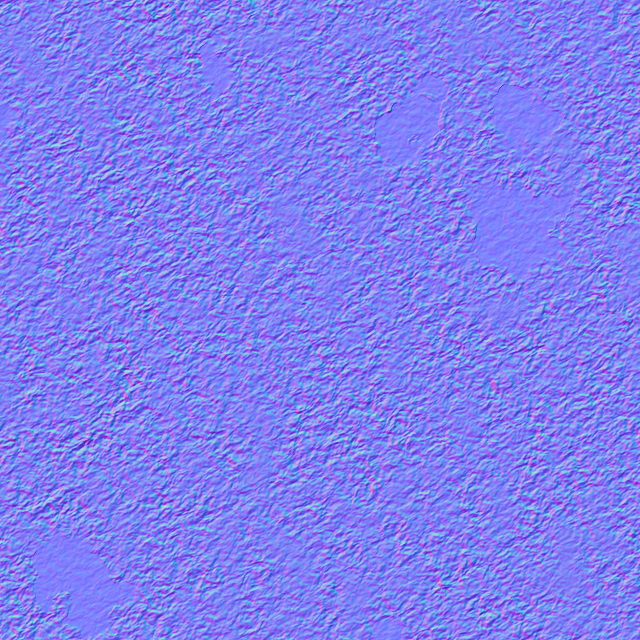
Write a three.js fragment shader that draws this texture map.

```glsl
// Tangent-space normal map of rough, crusty plaster with smooth worn patches.
varying vec2 vUv;

const float SAMPLE_STEP = 0.0008;   // half width of the slope measurement
const float PATCH_GRID = 4.0;       // cells across that may hold a patch
const float PATCH_RISE = 0.0012;    // height of a patch above the grain

float hash(vec2 p, float seed) {
  vec3 q = fract(vec3(p.xyx) * vec3(0.1031, 0.1030, 0.0973) + seed * 0.137);
  q += dot(q, q.yzx + 33.33);
  return fract((q.x + q.y) * q.z);
}

vec2 gradientAt(vec2 cell) {
  float angle = 6.2832 * hash(cell, 1.0);
  return vec2(cos(angle), sin(angle));
}

// Gradient noise, about -0.7 to 0.7
float noise(vec2 p) {
  vec2 i = floor(p);
  vec2 f = p - i;
  vec2 u = f * f * f * (f * (f * 6.0 - 15.0) + 10.0);
  float a = dot(gradientAt(i), f);
  float b = dot(gradientAt(i + vec2(1.0, 0.0)), f - vec2(1.0, 0.0));
  float c = dot(gradientAt(i + vec2(0.0, 1.0)), f - vec2(0.0, 1.0));
  float d = dot(gradientAt(i + 1.0), f - 1.0);
  return mix(mix(a, b, u.x), mix(c, d, u.x), u.y);
}

vec2 noisePair(vec2 p) {
  return vec2(noise(p + 3.1), noise(p + 51.4));
}

vec2 rotate(vec2 p, float angle) {
  float c = cos(angle);
  float s = sin(angle);
  return vec2(c * p.x + s * p.y, c * p.y - s * p.x);
}

// Rounded bumps whose steepness does not depend on their frequency
float bumps(vec2 p, float frequency, float steepness) {
  return noise(p * frequency + frequency) * steepness / frequency;
}

// Flat-topped crumbs with steep sides
float crumbs(vec2 p, float frequency, float steepness) {
  float n = noise(p * frequency + frequency);
  return 0.4 * smoothstep(-0.24, 0.24, n) * steepness / frequency;
}

// Crusty grain, slightly drawn out along a rising diagonal
float grain(vec2 p) {
  vec2 q = rotate(p, 0.55) * vec2(1.0, 1.3);
  q += 0.005 * noisePair(q * 38.0);
  return bumps(q, 40.0, 0.10) + crumbs(q, 68.0, 0.23)
       + bumps(q, 112.0, 0.22) + bumps(q, 182.0, 0.21);
}

// Coarse and medium variation of the grain strength
float roughness(vec2 p) {
  float broad = noise(p * vec2(5.0, 3.5) + 7.3);
  float local = noise(p * 19.0 + 21.7);
  return clamp(1.0 + 0.5 * broad + 0.9 * local, 0.4, 1.7);
}

// Signed distance to the ragged patches, negative inside
float patchDistance(vec2 p) {
  vec2 ragged = 0.07 * noisePair(p * 12.0) + 0.035 * noisePair(p * 31.0)
              + 0.016 * noisePair(p * 75.0);
  vec2 q = (p + ragged) * PATCH_GRID;
  vec2 home = floor(q);
  float nearest = 2.0;
  for (int y = -1; y <= 1; y++) {
    for (int x = -1; x <= 1; x++) {
      vec2 cell = home + vec2(float(x), float(y));
      vec2 center = cell + 0.2 + 0.6 * vec2(hash(cell, 2.0), hash(cell, 3.0));
      float radius = mix(0.1, 0.38, hash(cell, 4.0));
      float absent = step(hash(cell, 5.0), 0.4) * 2.0;
      nearest = min(nearest, length(q - center) - radius + absent);
    }
  }
  return nearest / PATCH_GRID;
}

// 1 on a patch, 0 on the grain; the border is crisp in places, worn in others
float patchCover(vec2 p) {
  float wear = 0.0025 + 0.02 * smoothstep(0.0, 0.4, noise(p * 9.0 + 17.0));
  return 1.0 - smoothstep(-wear, wear, patchDistance(p));
}

float height(vec2 p) {
  float cover = patchCover(p);
  return grain(p) * mix(roughness(p), 0.3, cover) + PATCH_RISE * cover;
}

vec2 slope(vec2 p, float h) {
  vec2 dx = vec2(h, 0.0);
  vec2 dy = vec2(0.0, h);
  return vec2(height(p + dx) - height(p - dx),
              height(p + dy) - height(p - dy)) / (2.0 * h);
}

void main() {
  vec2 s = slope(vUv, SAMPLE_STEP);
  // Green points down the canvas
  vec3 normal = normalize(vec3(-s.x, s.y, 1.0));
  vec3 color = normal * 0.5 + 0.5;
  // Unresolved grain dulls the blue, most on the sides facing left and up
  float dulling = 0.03 - 0.04 * (normal.x + normal.y);
  color.b -= dulling * (1.0 - 0.7 * patchCover(vUv));
  gl_FragColor = vec4(color, 1.0);
}
```
